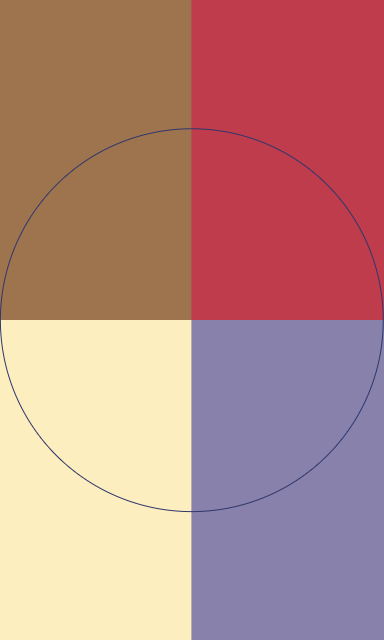
Write a WebGL 2 fragment shader that draws this background.

```glsl
#version 300 es
// Four flat colour quarters with a thin circle outlined across their meeting point.
precision highp float;

uniform vec2 u_resolution;
out vec4 fragColor;

// Colours
const vec3 BROWN  = vec3(0.620, 0.455, 0.310);
const vec3 RED    = vec3(0.749, 0.235, 0.302);
const vec3 CREAM  = vec3(0.988, 0.933, 0.749);
const vec3 VIOLET = vec3(0.529, 0.506, 0.671);
const vec3 INK    = vec3(0.180, 0.210, 0.420);

// Layout, in canvas widths from the centre
const vec2  SPLIT         = vec2(-0.0016, 0.0);
const vec2  CIRCLE_CENTRE = vec2(-0.0005, -0.0005);
const float CIRCLE_RADIUS = 0.4985;
const float LINE_WIDTH    = 0.0026;

// Share of a pixel lying on the positive side of an edge
float coverage(float dist, float pixel) {
    return clamp(dist / pixel + 0.5, 0.0, 1.0);
}

void main() {
    float pixel = 1.0 / u_resolution.x;
    vec2 p = (gl_FragCoord.xy - 0.5 * u_resolution) * pixel;

    // Quarters
    float right = coverage(p.x - SPLIT.x, pixel);
    float upper = coverage(p.y - SPLIT.y, pixel);
    vec3 colour = mix(mix(CREAM, VIOLET, right), mix(BROWN, RED, right), upper);

    // Circle outline: outer disc minus inner disc
    float d = length(p - CIRCLE_CENTRE) - CIRCLE_RADIUS;
    float halfLine = 0.5 * LINE_WIDTH;
    float line = coverage(halfLine - d, pixel) - coverage(-halfLine - d, pixel);
    colour = mix(colour, INK, line);

    fragColor = vec4(colour, 1.0);
}
```
